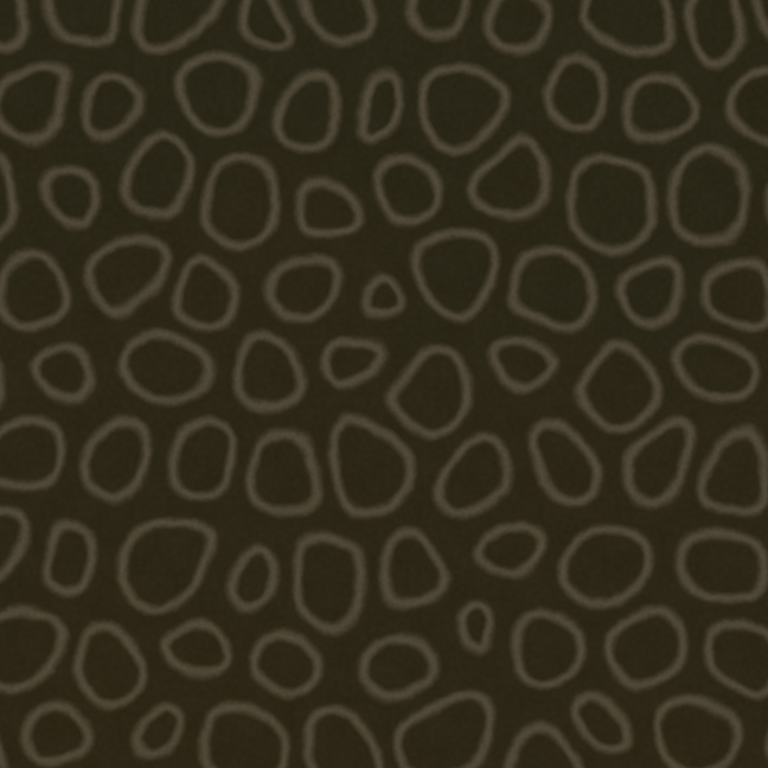
A three.js fragment shader for this pattern:

```glsl
// Scattered soft olive-grey rings, loosely packed on a dark brown cloth-like ground.
varying vec2 vUv;

vec2 hash2(vec2 p) {
  vec3 q = fract(vec3(p.xyx) * vec3(0.1031, 0.1030, 0.0973));
  q += dot(q, q.yzx + 33.33);
  return fract((q.xx + q.yz) * q.zy);
}

float gradientDot(vec2 cell, vec2 offset) {
  float angle = 6.2832 * hash2(cell + 71.0).x;
  return dot(vec2(cos(angle), sin(angle)), offset);
}

// Gradient noise, roughly -0.7 to 0.7
float noise(vec2 p) {
  vec2 i = floor(p), f = fract(p);
  vec2 u = f * f * f * (f * (f * 6.0 - 15.0) + 10.0);
  vec2 ex = vec2(1.0, 0.0), ey = vec2(0.0, 1.0);
  float low = mix(gradientDot(i, f), gradientDot(i + ex, f - ex), u.x);
  float high = mix(gradientDot(i + ey, f - ey), gradientDot(i + 1.0, f - 1.0), u.x);
  return mix(low, high, u.y);
}

// Jittered centre of a ring on a staggered grid
vec2 ringCentre(vec2 cell) {
  vec2 stagger = vec2(0.5 * mod(cell.y, 2.0), 0.0);
  return cell + 0.25 + stagger + 0.56 * (hash2(cell) - 0.5);
}

// Larger weights push the neighbouring cells back
float ringWeight(vec2 cell) {
  return 0.24 * hash2(cell + 19.0).x;
}

// Distance to the ring line: an inset contour of a rounded, weighted Voronoi cell
float ringDistance(vec2 p) {
  vec2 base = floor(p), owner = base;
  float nearest = 1e5;
  for (int y = -2; y <= 2; y++) {
    for (int x = -2; x <= 2; x++) {
      vec2 cell = base + vec2(float(x), float(y));
      vec2 toCentre = ringCentre(cell) - p;
      float power = dot(toCentre, toCentre) - ringWeight(cell);
      if (power < nearest) {
        nearest = power;
        owner = cell;
      }
    }
  }

  // Soft minimum over the cell walls, with its gradient
  vec2 centre = ringCentre(owner), slope = vec2(0.0);
  float total = 0.0, weight = ringWeight(owner);
  for (int y = -2; y <= 2; y++) {
    for (int x = -2; x <= 2; x++) {
      if (x == 0 && y == 0) continue;
      vec2 cell = owner + vec2(float(x), float(y));
      vec2 across = ringCentre(cell) - centre;
      float span = max(length(across), 0.05);
      vec2 normal = across / span;
      float wall = 0.5 * span + 0.5 * (weight - ringWeight(cell)) / span - dot(p - centre, normal);
      float share = exp(-9.0 * wall);
      total += share;
      slope += share * normal;
    }
  }
  float inset = mix(0.09, 0.155, hash2(owner + 43.0).y);
  float depth = -log(total) / 9.0;
  return abs(depth - inset) / max(length(slope) / total, 0.4);
}

void main() {
  // Gentle warp makes the outlines uneven
  vec2 p = vUv * 8.4 + 3.0;
  p += 0.10 * vec2(noise(p * 1.4), noise(p * 1.4 + 37.0));
  p += 0.022 * vec2(noise(p * 6.0 + 11.0), noise(p * 6.0 + 53.0));

  // Soft line with a slightly ragged edge
  float grain = noise(vUv * 120.0);
  float fine = noise(vUv * 210.0 + 9.0);
  float line = 1.0 - smoothstep(0.0, 0.10, ringDistance(p) + 0.018 * grain);
  line *= 0.97 + 0.10 * noise(vUv * 45.0) + 0.08 * fine;

  // Ground drifts from cool green at the top to warm brown below
  float drift = vUv.y - 0.5 + 0.5 * noise(vUv * 4.0);
  vec3 ground = vec3(0.170, 0.150, 0.088) + drift * vec3(-0.012, 0.002, 0.006);
  vec3 ring = vec3(0.315, 0.283, 0.218);

  vec3 color = mix(ground, ring, line);
  color += 0.010 * noise(vUv * 28.0) + 0.012 * grain + 0.008 * fine;
  gl_FragColor = vec4(color, 1.0);
}
```
